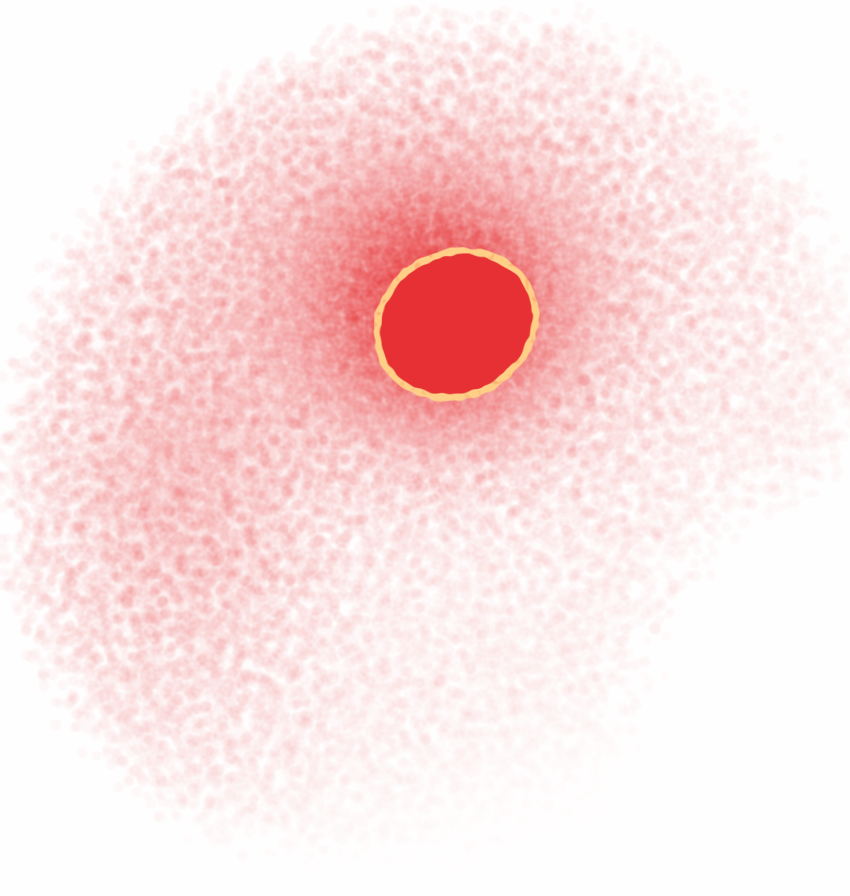
Give the GLSL for this background, as a WebGL 1 fragment shader.

```glsl
precision highp float;
// Red stippled cloud around a solid red disc with a rough golden rim, on white.
uniform vec2 u_resolution;

#define LAYERS 5
#define CELL 0.0155
#define DOT_RADIUS 0.0066
#define CORE_CENTER vec2(0.509, 0.638)
#define CORE_AXES vec2(0.0905, 0.0795)
#define CORE_TILT 0.47
#define RIM_WIDTH 0.0038
#define WASH_SHARE 0.80
#define GRAIN 0.50
#define RED vec3(0.90, 0.19, 0.20)
#define GOLD vec3(1.00, 0.81, 0.53)
#define PAPER vec3(1.0, 0.998, 0.998)

vec3 hash3(vec2 p) {
  vec3 q = fract(p.xyx * vec3(0.1031, 0.1030, 0.0973));
  q += dot(q, q.yxz + 33.33);
  return fract((q.xxy + q.yzz) * q.zyx);
}

float gradientNoise(vec2 p) {
  vec2 i = floor(p), f = fract(p), e = vec2(0.0, 1.0);
  vec2 u = f * f * f * (f * (f * 6.0 - 15.0) + 10.0);
  float a = dot(hash3(i).xy * 2.0 - 1.0, f);
  float b = dot(hash3(i + e.yx).xy * 2.0 - 1.0, f - e.yx);
  float c = dot(hash3(i + e.xy).xy * 2.0 - 1.0, f - e.xy);
  float d = dot(hash3(i + e.yy).xy * 2.0 - 1.0, f - e.yy);
  return mix(mix(a, b, u.x), mix(c, d, u.x), u.y);
}

vec2 rotate(vec2 p, float angle) {
  float c = cos(angle), s = sin(angle);
  return vec2(c * p.x + s * p.y, c * p.y - s * p.x);
}

float bell(vec2 p, vec2 center, vec2 size) {
  vec2 q = (p - center) / size;
  return exp(-dot(q, q));
}

// Outline of the cloud: a tilted oval with a round bite at lower right.
float cloudShape(vec2 p) {
  float oval = length(rotate(p - vec2(0.476, 0.506), 0.785) / vec2(0.522, 0.468));
  float bite = length(p - vec2(0.988, 0.194));
  return (1.0 - smoothstep(0.86, 1.02, oval)) * smoothstep(0.24, 0.36, bite);
}

// Strength of red: faint base, core glow, upper haze and two side lobes.
float cloudTone(vec2 p) {
  float tone = 0.060
    + 0.64 * bell(p, vec2(0.494, 0.645), vec2(0.130))
    + 0.24 * bell(p, vec2(0.430, 0.715), vec2(0.210, 0.175))
    + 0.22 * bell(p, vec2(0.205, 0.455), vec2(0.140, 0.205))
    + 0.07 * bell(p, vec2(0.640, 0.690), vec2(0.170));
  float bottomFade = smoothstep(-0.12, 0.08, p.y - 0.35 * p.x);
  return min(tone * mix(0.15, 1.0, bottomFade), 0.85);
}

float washShare(float tone) {
  return WASH_SHARE * smoothstep(0.05, 0.42, tone);
}

// Optical depth of overlapping translucent dots on jittered grids.
float dotDepth(vec2 p, float soft) {
  float depth = 0.0;
  float coverage = float(LAYERS) * 2.6 * DOT_RADIUS * DOT_RADIUS / (CELL * CELL);
  for (int layer = 0; layer < LAYERS; layer++) {
    float k = float(layer);
    vec2 shift = vec2(0.37, 0.61) * k;
    vec2 home = floor(rotate(p, k * 0.7) / CELL + shift);
    for (int y = -1; y <= 1; y++) {
      for (int x = -1; x <= 1; x++) {
        vec2 id = home + vec2(float(x), float(y));
        vec3 rnd = hash3(id + 200.0 + k * 57.0);
        vec2 center = rotate((id + rnd.xy - shift) * CELL, -k * 0.7);
        float radius = DOT_RADIUS * mix(0.75, 1.1, fract(rnd.z * 17.0));
        float disc = 1.0 - smoothstep(radius - soft, radius + soft, length(p - center));
        if (disc > 0.0) {
          float tone = cloudTone(center);
          float ink = -log(1.0 - tone) * (1.0 - washShare(tone)) / coverage;
          depth += disc * ink * step(rnd.z, cloudShape(center));
        }
      }
    }
  }
  return depth;
}

void main() {
  vec2 p = gl_FragCoord.xy / u_resolution.y;
  float pixel = 1.0 / u_resolution.y;

  // Cloud: a grainy wash under the dots.
  float tone = cloudTone(p);
  float grain = gradientNoise(p * 190.0) + gradientNoise(p * 95.0 + 7.0);
  float wash = -log(1.0 - tone) * washShare(tone) * cloudShape(p) * (1.0 + GRAIN * grain);
  float ink = 1.0 - exp(-wash - dotDepth(p, max(pixel, 0.0022)));
  vec3 color = mix(PAPER, RED, ink);

  // Core: approximate distance to a tilted ellipse with a rough edge.
  vec2 q = rotate(p - CORE_CENTER, CORE_TILT) / CORE_AXES;
  float r = length(q);
  float edge = (r - 1.0) * r / max(length(q / CORE_AXES), 0.001);
  edge += 0.0022 * gradientNoise(p * 90.0) + 0.002 * gradientNoise(p * 22.0);
  color = mix(color, RED, 1.0 - smoothstep(-pixel, pixel, edge));

  // Rim: uneven golden stroke with darker flecks.
  float width = RIM_WIDTH * (1.0 + 0.7 * gradientNoise(p * 70.0 + 9.0));
  float rim = 1.0 - smoothstep(width - pixel, width + pixel, abs(edge));
  float fleck = smoothstep(0.1, 0.5, gradientNoise(p * 130.0 + 4.0));
  color = mix(color, mix(GOLD, vec3(0.96, 0.60, 0.38), 0.5 * fleck), rim);

  gl_FragColor = vec4(color, 1.0);
}
```
